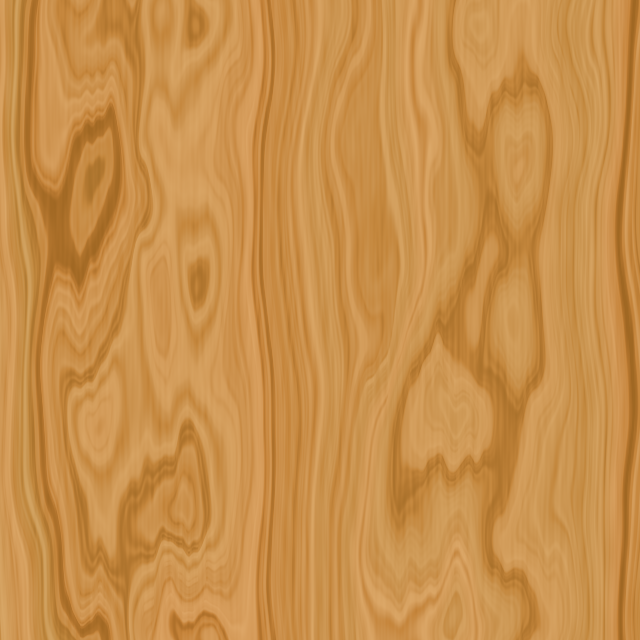
Reproduce this texture procedurally as a Shadertoy shader.

```glsl
// Plain-sawn wood: straight grain beside cathedral arches and oval eyes.
// A stretched noise height field is sliced into growth bands; each band
// takes its tone from 1D noise, and fine vertical fibres lie on top.

#define BAND_FREQ 52.0      // growth bands per unit of height
#define RING_FREQ 13.0      // possible dark rings per unit of height
#define RING_SHARE 0.40     // share of rings that turn dark
#define RING_DEPTH 0.42     // how dark those rings become
#define FIGURE_X 0.225      // centre of the first cathedral column
#define FIGURE_AMP 0.25     // strength of the arches and eyes
#define RAGGED 0.075        // vertical raggedness of the arch tips
#define TONE_CONTRAST 1.25  // spread of the band tones
#define FIBRE_AMP 0.17      // strength of the fine fibres

const float TAU = 6.2831853;

float hash1(float n) { return fract(sin(n * 127.1 + 11.7) * 43758.5453); }

float hash2(vec2 p) { return fract(sin(dot(p, vec2(127.1, 311.7))) * 43758.5453); }

vec2 gradientAt(vec2 cell) {
    float angle = TAU * hash2(cell);
    return vec2(cos(angle), sin(angle));
}

// Gradient noise, centred on zero
float gradientNoise(vec2 p) {
    vec2 i = floor(p), f = fract(p);
    vec2 u = f * f * f * (f * (f * 6.0 - 15.0) + 10.0);
    vec2 e = vec2(1.0, 0.0);
    float low = mix(dot(gradientAt(i), f),
                    dot(gradientAt(i + e.xy), f - e.xy), u.x);
    float high = mix(dot(gradientAt(i + e.yx), f - e.yx),
                     dot(gradientAt(i + e.xx), f - e.xx), u.x);
    return mix(low, high, u.y);
}

// Value noise along a line, 0 to 1
float lineNoise(float x) {
    float f = fract(x);
    return mix(hash1(floor(x)), hash1(floor(x) + 1.0), f * f * (3.0 - 2.0 * f));
}

// Height rises steeply in the straight grain and is nearly flat in the figures
float grainHeight(vec2 p) {
    float phase = 2.0 * TAU * (p.x - FIGURE_X);
    float trend = p.x - 0.85 * sin(phase) / (2.0 * TAU);
    float flatness = 0.5 + 0.5 * cos(phase);

    float ragged = gradientNoise(p * vec2(22.0, 4.0) + 3.7)
                 + 0.35 * gradientNoise(p * vec2(60.0, 7.0) + 9.1);
    p.y += RAGGED * ragged * mix(0.3, 1.0, flatness);

    float figure = gradientNoise(p * vec2(5.5, 2.7) + vec2(25.3, 8.6));
    figure += 0.32 * gradientNoise(p * vec2(12.0, 5.5) + vec2(17.2, 2.4));
    return trend + FIGURE_AMP * mix(0.3, 1.0, flatness) * figure;
}

// Dark rings deepen slowly, then end at a crisp edge
float darkRing(float height, float blur) {
    float ring = height * RING_FREQ;
    float edge = clamp(blur * RING_FREQ, 0.06, 0.4);
    float along = fract(ring);
    float profile = smoothstep(0.35, 0.9, along) * (1.0 - smoothstep(1.0 - edge, 1.0, along));
    float pick = hash1(floor(ring) + 40.0);
    return profile * step(pick, RING_SHARE) * (0.55 + pick);
}

vec3 woodColour(float tone) {
    const vec3 deep = vec3(0.62, 0.415, 0.145);
    const vec3 brown = vec3(0.70, 0.47, 0.19);
    const vec3 amber = vec3(0.77, 0.53, 0.24);
    const vec3 honey = vec3(0.79, 0.57, 0.30);
    const vec3 straw = vec3(0.82, 0.61, 0.35);
    const vec3 pale = vec3(0.855, 0.66, 0.41);
    vec3 c = mix(deep, brown, clamp((tone + 0.12) / 0.31, 0.0, 1.0));
    c = mix(c, amber, clamp((tone - 0.19) / 0.18, 0.0, 1.0));
    c = mix(c, honey, clamp((tone - 0.37) / 0.18, 0.0, 1.0));
    c = mix(c, straw, clamp((tone - 0.55) / 0.20, 0.0, 1.0));
    return mix(c, pale, clamp((tone - 0.75) / 0.33, 0.0, 1.0));
}

void mainImage(out vec4 fragColor, in vec2 fragCoord) {
    vec2 p = fragCoord / iResolution.y;
    float height = grainHeight(p);
    float blur = fwidth(height);

    // Growth bands in octaves, each fading where it gets too thin
    float band = height * BAND_FREQ;
    float tone = 0.16 * (lineNoise(band * 0.4 + 73.0) - 0.5);
    float scale = 1.0, weight = 0.40;
    for (int i = 0; i < 3; i++) {
        float visible = 1.0 - smoothstep(0.5, 1.2, blur * BAND_FREQ * scale);
        tone += weight * visible * (lineNoise(band * scale + 31.0 * scale) - 0.5);
        scale *= 2.3;
        weight *= 0.85;
    }
    tone = 0.56 + TONE_CONTRAST * tone - RING_DEPTH * darkRing(height, blur);

    // Fibres and slow drift along the grain
    float fibre = gradientNoise(p * vec2(210.0, 11.0))
                + 0.6 * gradientNoise(p * vec2(110.0, 7.0) + 21.0);
    tone += FIBRE_AMP * fibre + 0.06 * gradientNoise(p * vec2(9.0, 3.0) + 50.0);

    // Bands lean towards orange or gold
    float warmth = lineNoise(band * 0.4 + 150.0) - 0.5;
    vec3 colour = woodColour(tone) + warmth * vec3(0.022, -0.024, -0.022);
    fragColor = vec4(colour, 1.0);
}
```
